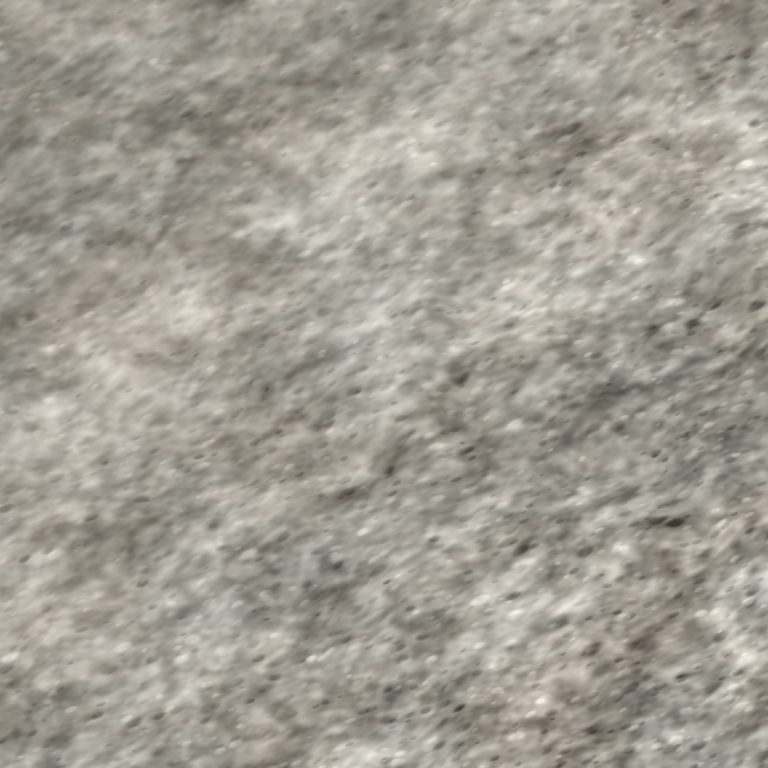
Reproduce this texture procedurally as a WebGL 1 fragment shader.

```glsl
precision highp float;
// Wind-swept grey gravel: soft slanted grains with scattered dark and pale pebbles.

uniform vec2 u_resolution;

float hash(vec2 p) {
  vec3 h = fract(vec3(p.xyx) * 0.1031);
  h += dot(h, h.yzx + 33.33);
  return fract((h.x + h.y) * h.z);
}

mat2 rotation(float angle) {
  float c = cos(angle), s = sin(angle);
  return mat2(c, -s, s, c);
}

// Smooth value noise, centred on zero
float noise(vec2 p) {
  vec2 cell = floor(p), f = fract(p);
  f = f * f * (3.0 - 2.0 * f);
  float low = mix(hash(cell), hash(cell + vec2(1.0, 0.0)), f.x);
  float high = mix(hash(cell + vec2(0.0, 1.0)), hash(cell + 1.0), f.x);
  return mix(low, high, f.y) - 0.5;
}

// Signed tone of scattered soft ellipses, lit from above
float pebbles(vec2 p, float density, float seed) {
  vec2 home = floor(p);
  float tone = 0.0;
  for (int j = -1; j <= 1; j++) {
    for (int i = -1; i <= 1; i++) {
      vec2 cell = home + vec2(float(i), float(j));
      vec2 id = cell + seed;
      vec2 jitter = vec2(hash(id + 11.3), hash(id + 47.9));
      vec2 d = p - cell - 0.2 - 0.6 * jitter;
      d = rotation((hash(id + 71.7) - 0.5) * 1.1) * d;
      float radius = mix(0.2, 0.48, hash(id + 23.1));
      float body = 1.0 - smoothstep(0.45, 1.15, length(d * vec2(1.0, 1.2)) / radius);
      float kind = hash(id + 89.5);
      float strength = mix(0.5, 1.0, hash(id + 5.7));
      float shade = kind < 0.55 ? -0.85 : 0.8;
      shade += 0.45 * d.y / radius;
      tone += step(hash(id), density) * body * strength * shade;
    }
  }
  return tone;
}

void main() {
  vec2 p = gl_FragCoord.xy / min(u_resolution.x, u_resolution.y);

  // Slanted, stretched coordinates with a slight wobble
  vec2 q = rotation(0.42) * p + 3.0;
  q += 0.012 * vec2(noise(p * 13.0 + 4.0), noise(p * 13.0 + 31.0));
  q.y *= 1.9;

  // Gravel grows coarser and crisper toward the lower right
  float detail = smoothstep(0.05, 0.95, 0.5 * (p.x + 1.0 - p.y));

  // Broad patches, then grains
  float tone = 0.607;
  tone += 0.13 * noise(q * 4.0) + 0.14 * noise(q * 9.0 + 17.0);
  float grain = 0.16 * noise(rotation(0.15) * q * 22.0);
  grain += 0.20 * noise(rotation(-0.2) * q * 41.0 + 9.0);
  grain += 0.15 * noise(rotation(0.3) * q * 73.0 + 5.0);
  grain += 0.06 * noise(rotation(0.5) * q * 130.0);
  tone += grain * mix(0.75, 1.2, detail);

  // Pebbles of three sizes
  float stones = 0.13 * pebbles(q * 46.0, mix(0.15, 0.4, detail), 3.0);
  stones += 0.17 * pebbles(q * 31.0, mix(0.06, 0.3, detail), 131.0);
  stones += 0.19 * pebbles(q * 20.0, 0.22 * detail * detail, 257.0);
  tone += stones * mix(0.6, 1.1, detail);
  tone = clamp(tone, 0.22, 0.95);

  // Warm grey, drifting between rosy and cool stone
  float warmth = noise(q * 6.0 + 53.0) + 0.7 * noise(q * 30.0 + 80.0);
  vec3 color = tone + vec3(0.019, 0.001, -0.036);
  color += warmth * vec3(0.022, -0.004, -0.008);
  color.b += 0.025 * smoothstep(0.5, 0.3, tone) * detail;
  gl_FragColor = vec4(color, 1.0);
}
```
